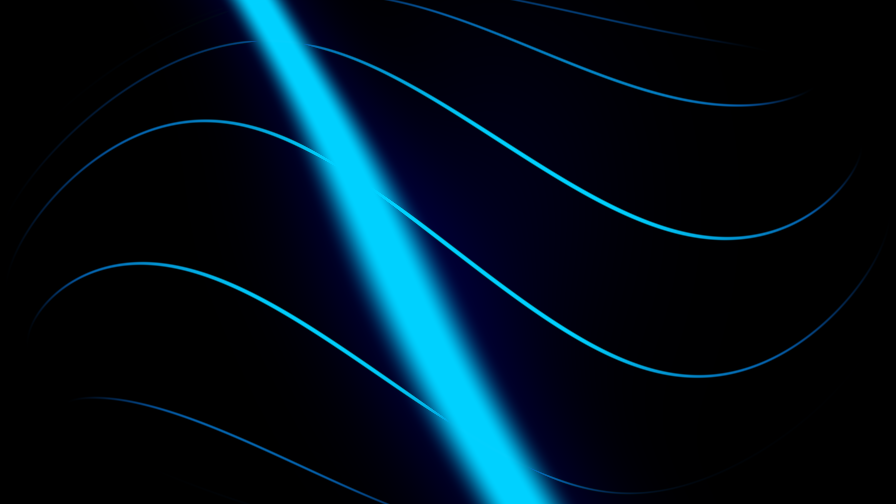
This background is drawn by a WebGL 1 fragment shader. Its source:

```glsl
precision highp float;
uniform vec2 u_resolution;

const vec3 CYAN = vec3(0.0, 0.82, 1.0);
const vec3 RIM_BLUE = vec3(0.02, 0.27, 0.6);
const vec3 NAVY = vec3(0.0, 0.003, 0.2);
const vec3 HAZE = vec3(0.0, 0.0, 0.09);

const vec2 LENS_RADII = vec2(0.889, 0.579);
const vec2 WAVE_SCALE = vec2(0.889, -0.5);
const float LINE_CENTER_WIDTH = 0.0042;
const float LINE_RIM_WIDTH = 0.0017;

const float BEAM_TOP = 0.509;
const float BEAM_SLANT = 0.524;
const float BEAM_BEND = 0.012;
const float BEAM_CORE = 0.023;
const float BEAM_EDGE = 0.12;
const float BEAM_GLOW = 0.17;

const vec2 HAZE_CENTER = vec2(0.09, 0.09);
const vec2 HAZE_SIZE = vec2(0.25, 0.36);
const float PI = 3.14159265;

float lensRadius(vec2 p) {
  return length(p / LENS_RADII);
}

// Spherical bulge: flat wave coordinates seen through a lens
vec2 unbend(vec2 p) {
  float r = clamp(lensRadius(p), 0.001, 0.999);
  return p / WAVE_SCALE * asin(r) / r;
}

// Signed offset from wave k, with k = 0 through the center
float waveOffset(vec2 q, float k) {
  float level = -0.015 + 0.075 * abs(k) + 0.588 * k - 0.0013 * k * k * k * k * k;
  float amplitude = 0.565 + k * (0.067 - k * (0.032 + 0.003 * k));
  float frequency = 2.42 - 0.17 * k;
  float phase = 0.135 * k - 0.02;
  return q.y - level - amplitude * sin(frequency * q.x + phase);
}

// Coverage of all waves, tapering toward the lens rim
float waveLines(vec2 p, float pixel) {
  float step1 = 0.001;
  vec2 q = unbend(p);
  vec2 qx = unbend(p + vec2(step1, 0.0));
  vec2 qy = unbend(p + vec2(0.0, step1));
  float r = lensRadius(p);
  float halfWidth = mix(LINE_CENTER_WIDTH, LINE_RIM_WIDTH, smoothstep(0.3, 1.0, r));
  float cover = 0.0;
  for (int i = -3; i <= 3; i++) {
    float k = float(i);
    float f = waveOffset(q, k);
    vec2 slope = (vec2(waveOffset(qx, k), waveOffset(qy, k)) - f) / step1;
    float d = abs(f) / max(length(slope), 0.001);
    cover = max(cover, 1.0 - smoothstep(halfWidth - pixel, halfWidth + pixel, d));
  }
  return cover * (1.0 - smoothstep(0.8, 1.0, r));
}

// Slanted beam: x is the bright core, y the wide glow
vec2 beam(vec2 uv) {
  float drop = 1.0 - uv.y;
  float center = BEAM_TOP + BEAM_SLANT * drop + BEAM_BEND * sin(2.0 * PI * drop);
  float spread = mix(0.68, 1.05, smoothstep(0.0, 0.6, drop));
  float d = abs(uv.x - center) / spread;
  float core = pow(1.0 - smoothstep(BEAM_CORE, BEAM_EDGE, d), 1.5);
  return vec2(core, exp(-d * d / (BEAM_GLOW * BEAM_GLOW)));
}

void main() {
  vec2 p = (gl_FragCoord.xy - 0.5 * u_resolution) / u_resolution.y;
  float pixel = 1.0 / u_resolution.y;
  vec2 light = beam(p + vec2(0.8889, 0.5));

  // Background glow
  vec2 h = (p - HAZE_CENTER) / HAZE_SIZE;
  vec3 color = HAZE * exp(-dot(h, h)) + NAVY * light.y;

  // Beam and waves
  color = mix(color, CYAN, light.x);
  vec3 lineColor = mix(CYAN, RIM_BLUE, smoothstep(0.35, 1.0, lensRadius(p)));
  color = max(color, lineColor * waveLines(p, pixel));

  gl_FragColor = vec4(color, 1.0);
}
```
